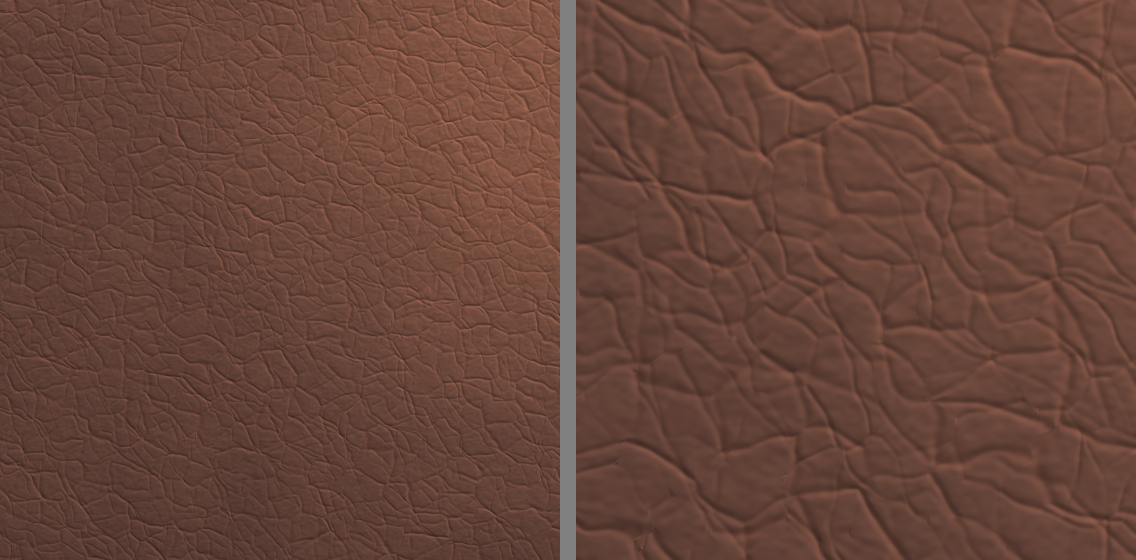
Left: the whole. Right: its middle third, enlarged.
A Shadertoy shader for this texture:

```glsl
// Brown grained leather: three warped Voronoi layers are pressed into a height
// field as creases of uneven depth, then lit from the upper right by a
// directional difference, over a soft glow that fades to the lower left.

const vec3 SHADE_BROWN = vec3(0.336, 0.228, 0.196);
const vec3 LIT_BROWN = vec3(0.498, 0.324, 0.258);
const vec3 CREASE_TINT = vec3(0.040, 0.016, 0.008);
const vec2 LIGHT_DIR = vec2(0.55, 0.83);
const vec2 GLOW_CENTER = vec2(1.08, 0.88);
const vec2 GLOW_SIZE = vec2(0.58, 0.62);
const float LIGHT_STEP = 0.0012;
const float RELIEF = 0.68;
const float CAVITY = 0.07;
const float CREASE_WIDTH = 0.0027;
const float WARP = 0.011;

vec2 hash22(vec2 p) {
    vec3 q = fract(p.xyx * vec3(0.1031, 0.1030, 0.0973));
    q += dot(q, q.yzx + 33.33);
    return fract((q.xx + q.yz) * q.zy);
}

float noise(vec2 p) {
    vec2 i = floor(p), f = fract(p);
    f = f * f * (3.0 - 2.0 * f);
    float low = mix(hash22(i).x, hash22(i + vec2(1, 0)).x, f.x);
    float high = mix(hash22(i + vec2(0, 1)).x, hash22(i + vec2(1, 1)).x, f.x);
    return mix(low, high, f.y);
}

vec2 rotate(vec2 p, float angle) {
    float c = cos(angle), s = sin(angle);
    return vec2(c * p.x - s * p.y, s * p.x + c * p.y);
}

vec2 cellPoint(vec2 cell) {
    return cell + 0.08 + 0.84 * hash22(cell + 71.0);
}

// Depth of the creases along Voronoi borders; every border has its own strength.
float creases(vec2 p, float width, float weakest) {
    vec2 base = floor(p), home = base;
    float nearest = 9.0;
    for (int y = -1; y <= 1; y++)
    for (int x = -1; x <= 1; x++) {
        vec2 cell = base + vec2(x, y);
        vec2 d = cellPoint(cell) - p;
        if (dot(d, d) < nearest) { nearest = dot(d, d); home = cell; }
    }
    vec2 a = cellPoint(home);
    float depth = 0.0;
    for (int y = -2; y <= 2; y++)
    for (int x = -2; x <= 2; x++) {
        vec2 cell = home + vec2(x, y);
        if (x == 0 && y == 0) continue;
        vec2 b = cellPoint(cell);
        float d = max(dot(0.5 * (a + b) - p, normalize(b - a)), 0.0) / width;
        float strength = mix(weakest, 1.0, hash22(home + cell + 13.0).y);
        float profile = 0.72 * exp(-d * d) + 0.28 * exp(-0.30 * d);
        depth = max(depth, strength * profile);
    }
    return depth;
}

// Total crease depth at a point of the canvas.
float creaseDepth(vec2 p) {
    vec2 bend = vec2(noise(p * 19.0), noise(p * 19.0 + 40.0)) - 0.5;
    vec2 wobble = vec2(noise(p * 62.0 + 9.0), noise(p * 62.0 + 80.0)) - 0.5;
    vec2 q = p + WARP * bend * 1.7 + WARP * wobble * 0.55;

    vec2 grain = rotate(q, 0.22) * vec2(20.0, 24.0) + 5.0;
    vec2 folds = rotate(q, 0.68) * vec2(9.5, 18.0) + 37.0;
    vec2 fine = rotate(q, -0.45) * vec2(31.0, 25.0) + 90.0;

    float patches = mix(0.65, 1.1, noise(p * 14.0 + 21.0));
    float depth = 0.95 * patches * creases(grain, CREASE_WIDTH * 22.0, 0.35);
    depth += 0.75 * (1.6 - patches) * creases(folds, CREASE_WIDTH * 14.0, 0.15);
    depth += 0.52 * creases(fine, CREASE_WIDTH * 21.0, 0.05);
    return depth;
}

// Small bumps and pores of the skin between the creases.
float skin(vec2 p) {
    float bumps = 0.34 * noise(p * vec2(70.0, 95.0));
    return bumps + 0.20 * noise(p * vec2(150.0, 220.0) + 17.0);
}

void mainImage(out vec4 fragColor, in vec2 fragCoord) {
    vec2 uv = fragCoord / iResolution.xy;
    vec2 p = fragCoord / iResolution.y;

    // Slope along the light direction
    vec2 offset = LIGHT_DIR * LIGHT_STEP;
    float depthAhead = creaseDepth(p + offset);
    float depthBehind = creaseDepth(p - offset);
    float slope = depthAhead - depthBehind + skin(p - offset) - skin(p + offset);
    float depth = 0.5 * (depthAhead + depthBehind);

    // Broad glow and faint mottling
    vec2 g = (uv - GLOW_CENTER) / GLOW_SIZE;
    float glow = exp(-dot(g, g)) + 0.24 * uv.y;
    glow += 0.16 * (noise(p * 9.0) - 0.5);
    vec3 color = mix(SHADE_BROWN, LIT_BROWN, clamp(glow, 0.0, 1.0));

    // Relief, crease shadow and worn reddish rims
    float light = RELIEF * slope / (1.0 + 0.7 * abs(slope));
    float cavity = CAVITY * (depth - 0.45);
    color *= 1.0 + light - cavity;
    color += CREASE_TINT * smoothstep(0.15, 0.9, depth) * (0.5 + 1.2 * max(light, 0.0));
    color *= 1.0 + 0.07 * (noise(p * vec2(210.0, 290.0)) - 0.5);
    fragColor = vec4(clamp(color, 0.0, 1.0), 1.0);
}
```
